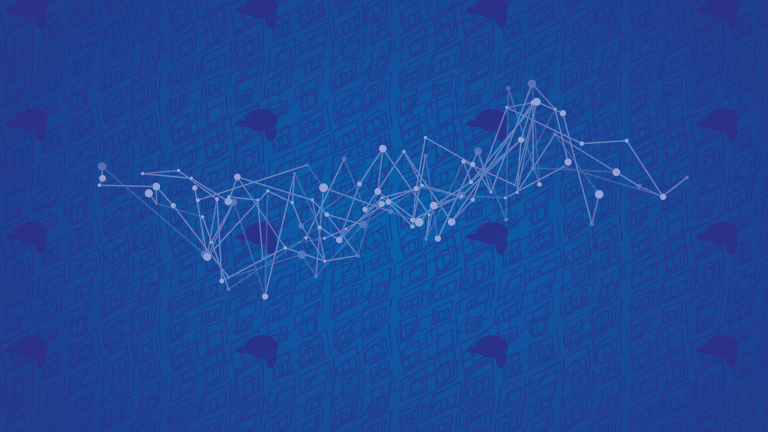
Write a Shadertoy shader that draws this background.

```glsl
// Blue glowing backdrop with a repeating line-art street pattern and a pale network of linked dots.

float hash(vec2 p) {
    return fract(sin(dot(p, vec2(127.1, 311.7))) * 43758.5453);
}

float segmentDistance(vec2 p, vec2 a, vec2 b) {
    vec2 ab = b - a;
    return length(p - a - ab * clamp(dot(p - a, ab) / (dot(ab, ab) + 1e-6), 0.0, 1.0));
}

float boxDistance(vec2 p, vec2 halfSize) {
    vec2 d = abs(p) - halfSize;
    return length(max(d, 0.0)) + min(max(d.x, d.y), 0.0);
}

float fill(float d, float px) {
    return clamp(0.5 - d / px, 0.0, 1.0);
}

// Coverage of a thin line that stays faint when narrower than a pixel
float stroke(float d, float halfWidth, float px) {
    return min(1.0, 2.0 * halfWidth / px) * smoothstep(halfWidth + px, max(halfWidth - px, 0.0), d);
}

const vec2 TILE = vec2(0.533, 0.262);

// One layer of sheared blocks, doors and arcs, repeating with the tile
float streetLines(vec2 p, vec2 count, float seed, float px) {
    vec2 wave = 6.28318 * p / TILE;
    p += 0.007 * vec2(sin(wave.y + seed), sin(wave.x + 2.0 * sin(wave.y)));
    p.y -= p.x * TILE.y / TILE.x;
    vec2 cell = TILE / count;
    vec2 id = mod(floor(p / cell), count) + seed;
    vec2 q = (fract(p / cell) - 0.5) * cell;
    float pick = hash(id + 3.0);
    vec2 size = cell * mix(vec2(0.22), vec2(0.5), vec2(hash(id), hash(id + 7.0)));
    float block = boxDistance(q, size);
    float d = abs(block);
    d = min(d, abs(boxDistance(q - size * vec2(0.2, -0.25), size * 0.5)));
    if (pick > 0.6) d = min(d, abs(length(q + size * 0.3) - size.y * 0.6));
    if (pick < 0.5) d = min(d, segmentDistance(q, -size, size * vec2(0.3, 1.0)));
    return stroke(d, 0.0012, px);
}

// Dark cap-like silhouettes, one in each tile
float darkCaps(vec2 p, float px) {
    vec2 q = mod(p - vec2(0.069, 0.19) + TILE * 0.5, TILE) - TILE * 0.5;
    float crown = length((q - vec2(0.004, 0.008)) * vec2(0.8, 1.15)) - 0.03;
    float brim = length((q - vec2(-0.025, 0.0)) * vec2(0.4, 1.6)) - 0.013;
    float side = length((q - vec2(0.025, -0.018)) * vec2(1.4, 0.8)) - 0.019;
    return fill(min(crown, min(brim, side)), px);
}

const float STRANDS = 8.0;
const float NODES = 13.0;

// Nodes run left to right inside a band that tapers at both ends
vec2 nodePosition(float strand, float i) {
    vec2 id = vec2(strand, i);
    float along = clamp((i + 1.3 * (hash(id + 11.0) - 0.5)) / (NODES - 1.0), 0.0, 1.0);
    float left = 0.18 + 0.05 * strand;
    float right = 1.59 - 0.055 * strand;
    float x = mix(left, right, along);
    float top = 0.68 + 0.25 * exp(-pow((x - 1.22) / 0.15, 2.0));
    float bottom = 0.42 - 0.16 * exp(-pow((x - 0.63) / 0.17, 2.0));
    float spread = mix(hash(id + 23.0), hash(id + 41.0), 0.3);
    float taper = smoothstep(0.1, 0.4, x) * smoothstep(1.62, 1.42, x);
    return vec2(x, mix(mix(0.66, 0.595, along), mix(bottom, top, spread), taper));
}

float network(vec2 p, float px) {
    float ink = 0.0;
    for (float s = 0.0; s < STRANDS; s++) {
        vec2 a = nodePosition(s, 0.0);
        for (float i = 0.0; i < NODES; i++) {
            vec2 b = nodePosition(s, i + 1.0);
            float pick = hash(vec2(s, i) + 57.0);
            float strength = mix(0.4, 0.85, step(0.3, pick));
            // Chain link, with an occasional link across to the next strand
            if (i < NODES - 1.0) {
                ink = max(ink, strength * 0.75 * stroke(segmentDistance(p, a, b), 0.001, px));
            }
            if (pick > 0.6 && s < STRANDS - 1.0) {
                vec2 c = nodePosition(s + 1.0, i);
                float near = smoothstep(0.3, 0.2, distance(a, c));
                ink = max(ink, near * 0.55 * stroke(segmentDistance(p, a, c), 0.001, px));
            }
            float radius = mix(0.0035, 0.0105, pow(hash(vec2(i, s) + 71.0), 2.0));
            ink = max(ink, strength * fill(distance(p, a) - radius, px));
            a = b;
        }
    }
    return ink;
}

void mainImage(out vec4 fragColor, in vec2 fragCoord) {
    float px = 1.0 / iResolution.y;
    vec2 p = fragCoord * px;

    // Radial glow
    float reach = length((p - vec2(0.91, 0.48)) * vec2(0.78, 1.0));
    vec3 color = mix(vec3(0.03, 0.39, 0.68), vec3(0.115, 0.25, 0.565), min(reach / 0.75, 1.0));

    // Street pattern and silhouettes
    vec3 indigo = vec3(0.17, 0.18, 0.53);
    float lines = max(streetLines(p, vec2(7.0, 4.0), 2.0, px),
                      0.8 * streetLines(p + vec2(0.03, 0.05), vec2(4.0, 3.0), 19.0, px));
    color = mix(color, indigo, 0.65 * lines);
    color = mix(color, indigo, 0.85 * darkCaps(p, px));

    // Linked dots
    color = mix(color, vec3(0.68, 0.70, 0.88), network(p, px));
    fragColor = vec4(color, 1.0);
}
```
